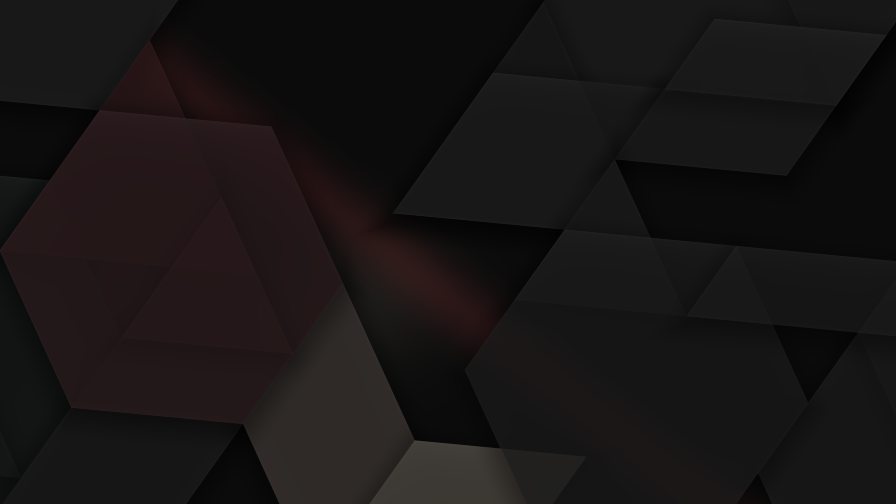
This background is drawn by a Shadertoy shader. Its source:

```glsl
// Dark overlapping translucent sheets cut on a tilted triangular lattice, over a dim red glow.

const vec2  ORIGIN = vec2(0.340, 0.470);   // lattice origin, in canvas heights
const float SIDE = 0.1711;                 // lattice step
const float TILT = 0.095;                  // clockwise tilt in radians
const float ROW = SIDE * 0.8660254;        // distance between lattice lines
const float OPEN = 40.0;                   // bound of an unlimited side
const vec2  SHADOW_SHIFT = vec2(0.0, 0.014);
const float SHADOW_SIZE = 0.055;
const float SHADOW_DEPTH = 0.5;
const float RIM_LIGHT = 0.028;
const float TOP_LIGHT = 0.022;

const vec3 BASE = vec3(0.043, 0.043, 0.044);
const vec3 COAL = vec3(0.086, 0.086, 0.087);
const vec3 SLATE = vec3(0.094, 0.094, 0.095);
const vec3 MOSS = vec3(0.070, 0.080, 0.078);
const vec3 WINE = vec3(0.143, 0.092, 0.098);
const vec3 RUST = vec3(0.165, 0.088, 0.092);
const vec3 TAUPE = vec3(0.182, 0.164, 0.152);
const vec3 SAND = vec3(0.232, 0.216, 0.196);

// Coordinates across the three families of lattice lines; z = x + y.
vec3 lattice(vec2 p) {
    vec2 d = p - ORIGIN;
    float c = cos(TILT), s = sin(TILT);
    float j = dot(d, vec2(-s, -c)) / ROW;
    float i = dot(d, vec2(c, -s)) / SIDE - 0.5 * j;
    return vec3(i, j, i + j);
}

// Distance to the convex shape bounded by lo and hi, negative inside.
float sheetDistance(vec3 cell, vec3 lo, vec3 hi) {
    vec3 d = max(lo - cell, cell - hi);
    return max(d.x, max(d.y, d.z)) * ROW;
}

// Blends one sheet with its soft shadow, lit rim and upper sheen.
void sheet(inout vec3 col, vec2 p, vec3 lo, vec3 hi, vec3 tint, float alpha) {
    float px = 1.0 / iResolution.y;
    vec3 cell = lattice(p);
    float d = sheetDistance(cell, lo, hi);
    float cover = smoothstep(0.7 * px, -0.7 * px, d);

    float ds = sheetDistance(lattice(p + SHADOW_SHIFT), lo, hi);
    float shade = 1.0 - smoothstep(-0.03, SHADOW_SIZE, ds);
    col *= 1.0 - SHADOW_DEPTH * alpha * shade * (1.0 - cover);

    float rim = exp(-abs(d) / 0.0016);
    float sheen = exp(-max(cell.y - lo.y, 0.0) * ROW / 0.035);
    vec3 lit = tint * (1.0 + 0.04 * exp(d / 0.05)) + RIM_LIGHT * rim + TOP_LIGHT * sheen;
    col = mix(col, lit, cover * alpha);
}

// Black ground with a diagonal red band and a brown haze below it.
vec3 ground(vec2 p) {
    vec2 normal = normalize(vec2(0.486, 0.614));
    float across = dot(p - vec2(0.347, 0.838), normal);
    float band = exp(-pow(across / 0.060, 2.0));
    vec2 haze = (p - vec2(0.730, 0.400)) / vec2(0.15, 0.13);
    return BASE + vec3(0.105, 0.030, 0.030) * band
                + vec3(0.062, 0.060, 0.050) * exp(-dot(haze, haze));
}

void mainImage(out vec4 fragColor, in vec2 fragCoord) {
    vec2 p = fragCoord / iResolution.y;
    vec3 col = ground(p);
    float N = OPEN;

    // Left side: grey sheets behind the hexagon
    sheet(col, p, vec3(-N, -1, -N), vec3(-1, N, 0), MOSS, 1.0);
    sheet(col, p, vec3(-N, -N, -N), vec3(-3, 3, 0), MOSS * 1.15, 0.5);
    sheet(col, p, vec3(-N, -N, -N), vec3(N, -2, -2), SLATE, 1.0);
    sheet(col, p, vec3(-N, 1, 0), vec3(N, N, 2), COAL, 1.0);

    // Warm sheets and the wine hexagon
    sheet(col, p, vec3(-N, -N, -2), vec3(1, 0, N), RUST, 0.75);
    sheet(col, p, vec3(0, -N, 2), vec3(2, N, 4), TAUPE, 1.0);
    sheet(col, p, vec3(-N, 2, 4), vec3(N, N, 6), SAND, 1.0);
    sheet(col, p, vec3(-2), vec3(2), WINE, 0.86);
    sheet(col, p, vec3(-N, -N, 0), vec3(1, 1, 2), WINE * 1.12, 0.3);

    // Upper right: stacked parallelograms
    sheet(col, p, vec3(6, -N, 2), vec3(N, -3, 6), SLATE, 1.0);
    sheet(col, p, vec3(9, -N, -N), vec3(N, -3, 6), COAL, 0.5);
    sheet(col, p, vec3(-N, -N, 2), vec3(6, -1, 4), COAL, 0.9);
    sheet(col, p, vec3(-N, -3, 2), vec3(N, -1, 4), SLATE, 0.85);
    sheet(col, p, vec3(-N, -3, 4), vec3(N, -2, 6), COAL, 1.0);
    sheet(col, p, vec3(-N, -4, 4), vec3(N, -3, 6), SLATE, 0.9);

    // Lower right: grey hexagon and its neighbours
    sheet(col, p, vec3(-N, -N, 4), vec3(6, 0, N), SLATE, 0.9);
    sheet(col, p, vec3(6, -1, 8), vec3(N, N, N), COAL, 1.0);
    sheet(col, p, vec3(8, -1, 8), vec3(N, N, N), SLATE, 0.3);
    sheet(col, p, vec3(3, -1, 4), vec3(7, 3, 8), SLATE, 0.78);
    sheet(col, p, vec3(-N, -1, 6), vec3(N, 0, N), SLATE, 0.75);

    fragColor = vec4(col, 1.0);
}
```
